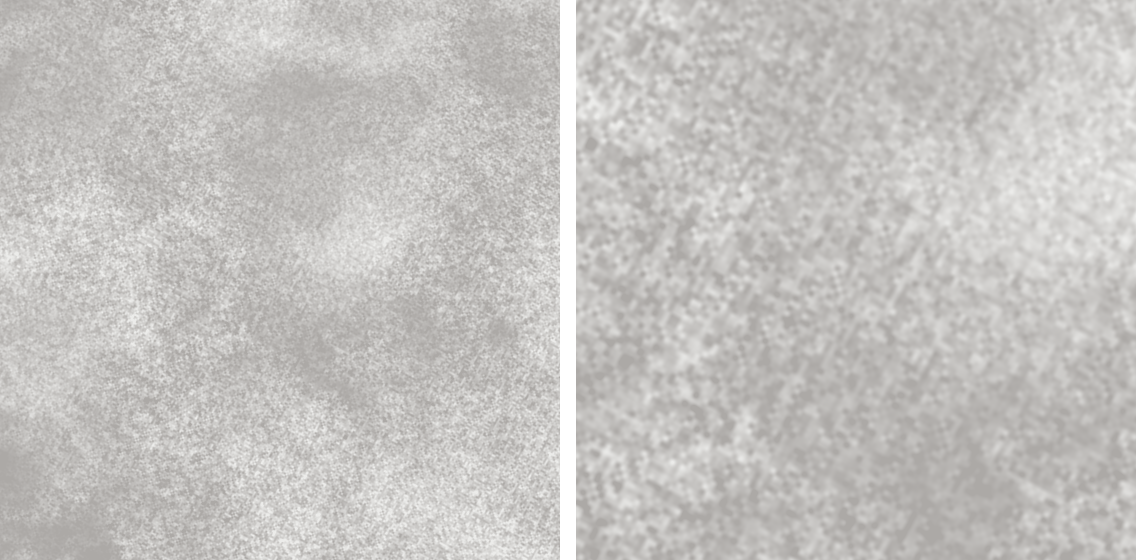
Left: the whole. Right: its middle third, enlarged.
A Shadertoy shader for this texture:

```glsl
// Weathered grey plaster: cloudy patches broken up by fine pale flecks.

const vec3 STONE_GREY = vec3(0.675, 0.663, 0.652);
const vec3 CHALK_WHITE = vec3(0.925, 0.925, 0.918);

float hash(vec2 p) {
    return fract(sin(dot(p, vec2(127.1, 311.7))) * 43758.5453);
}

vec2 rotate(vec2 p, float angle) {
    float c = cos(angle), s = sin(angle);
    return vec2(c * p.x - s * p.y, s * p.x + c * p.y);
}

float valueNoise(vec2 p) {
    vec2 cell = floor(p), f = fract(p);
    vec2 w = f * f * (3.0 - 2.0 * f);
    float low = mix(hash(cell), hash(cell + vec2(1.0, 0.0)), w.x);
    float high = mix(hash(cell + vec2(0.0, 1.0)), hash(cell + vec2(1.0)), w.x);
    return mix(low, high, w.y);
}

// Layered noise, normalised to 0..1; gain sets how rough it is.
float fbm(vec2 p, float gain) {
    float sum = 0.0, total = 0.0, weight = 1.0;
    for (int i = 0; i < 5; i++) {
        sum += weight * valueNoise(p);
        total += weight;
        weight *= gain;
        p = rotate(p, 0.65) * 2.03 + 17.3;
    }
    return sum / total;
}

// Bends the plane so that patches get ragged, smeared outlines.
vec2 warp(vec2 p, float scale, float strength) {
    vec2 q = p * scale;
    vec2 bend = vec2(fbm(q + 3.7, 0.5), fbm(q + 41.2, 0.5)) - 0.5;
    return p + strength * bend;
}

// Share of chalk at a point: soft clouds, less the darker worn stains.
float chalkDensity(vec2 p) {
    vec2 q = warp(p, 5.0, 0.22);
    float cloud = fbm(q * vec2(4.6, 5.4) + 8.0, 0.55);
    float stain = smoothstep(0.54, 0.68, fbm(q * vec2(4.0, 4.8) + 63.0, 0.5));
    float scuff = fbm(warp(p, 9.0, 0.08) * vec2(16.0, 24.0) + 29.0, 0.6);
    return 0.43 + 1.05 * (cloud - 0.5) + 0.35 * (scuff - 0.5) - 0.19 * stain;
}

// Speckle centred on zero, from powdery to clumped.
float fleck(vec2 p, float clumping) {
    float powder = valueNoise(rotate(p, 0.5) * 290.0);
    float grit = valueNoise(rotate(p, 1.2) * 185.0 + 51.0);
    float clump = valueNoise(rotate(p, 0.9) * 95.0 + 90.0);
    return 0.55 * powder + mix(0.45, 0.3, clumping) * grit
         + 0.25 * clumping * clump - 0.5 - 0.05 * clumping;
}

void mainImage(out vec4 fragColor, in vec2 fragCoord) {
    vec2 p = fragCoord / iResolution.y;

    // Flecks are coarser in some regions and fade out in the stains.
    float density = chalkDensity(p);
    float crispness = smoothstep(0.4, 0.6, fbm(p * 3.5 + 120.0, 0.5));
    float contrast = mix(0.85, 1.35, crispness) * smoothstep(-0.1, 0.4, density);
    float chalk = density + contrast * fleck(p, crispness);

    vec3 color = mix(STONE_GREY, CHALK_WHITE, clamp(chalk, 0.0, 1.0));
    fragColor = vec4(color, 1.0);
}
```
